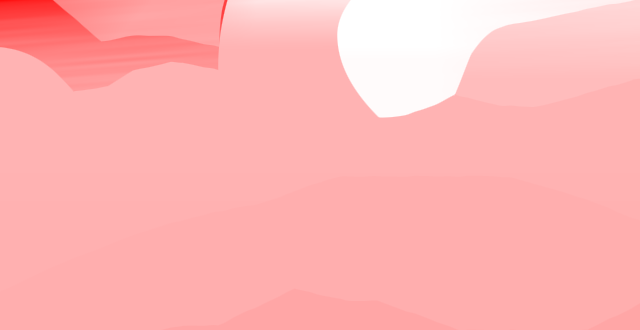
A Shadertoy shader for this background:

```glsl
// Pink layered sky: red cloud at upper left, white glow at upper right, faint hills below.

// Linear ramp from 0 at a to 1 at b.
float ramp(float x, float a, float b) { return clamp((x - a) / (b - a), 0.0, 1.0); }

// Ramp that starts steep and levels off.
float easeOut(float x, float a, float b, float power) {
    return 1.0 - pow(1.0 - ramp(x, a, b), power);
}

// Antialiased coverage of the side where d is positive.
float cover(float d) { return clamp(d / max(fwidth(d), 1e-5) + 0.5, 0.0, 1.0); }

float hash(vec2 p) {
    vec3 q = fract(vec3(p.xyx) * 0.1031);
    q += dot(q, q.yzx + 33.33);
    return fract((q.x + q.y) * q.z);
}

float noise(vec2 p) {
    vec2 cell = floor(p), f = fract(p);
    f = f * f * (3.0 - 2.0 * f);
    return mix(mix(hash(cell), hash(cell + vec2(1, 0)), f.x),
               mix(hash(cell + vec2(0, 1)), hash(cell + vec2(1, 1)), f.x), f.y);
}

// Outlines: height as a function of x, or x as a function of height.
float cloudBottom(float x) {
    return 0.856 - 0.134 * pow(ramp(x, 0.0, 0.115), 2.0)
         + 0.018 * ramp(x, 0.115, 0.169) + 0.045 * ramp(x, 0.169, 0.208)
         + 0.026 * ramp(x, 0.208, 0.267) - 0.023 * ramp(x, 0.285, 0.341);
}

float cloudPanel(float x) {
    return 0.876 + 1.63 * max(0.158 - x, 0.0)
         + 0.015 * smoothstep(0.158, 0.215, x) - 0.035 * smoothstep(0.25, 0.36, x);
}

float cloudRight(float y) { return 0.341 + 0.0145 * pow(ramp(y, 0.8, 1.0), 2.0); }

float glowLeft(float y) {
    float h = y - 0.894;
    return 0.527 + h * h * (h > 0.0 ? 1.87 : 1.04);
}

float glowBottom(float x) {
    return 0.644 + 0.071 * pow(ramp(x, 0.592, 0.711), 2.0)
         + 0.118 * ramp(x, 0.711, 0.736) + 0.091 * easeOut(x, 0.736, 0.797, 2.0)
         + 0.076 * ramp(x, 0.797, 0.99);
}

float hazeBottom(float x) {
    return 0.715 - 0.038 * easeOut(x, 0.711, 0.82, 2.0)
         + 0.083 * pow(ramp(x, 0.833, 0.99), 1.2);
}

float farHill(float x) {
    return 0.116 + 0.265 * easeOut(x, 0.0, 0.42, 1.5)
         + 0.085 * smoothstep(0.38, 0.55, x) - 0.135 * pow(ramp(x, 0.78, 1.0), 1.3);
}

float nearHill(float x) {
    return -0.003 + 0.017 * ramp(x, 0.247, 0.286) + 0.111 * ramp(x, 0.34, 0.46)
         - 0.036 * ramp(x, 0.46, 0.54) - 0.09 * ramp(x, 0.59, 0.72)
         + 0.081 * ramp(x, 0.918, 1.0);
}

void mainImage(out vec4 fragColor, in vec2 fragCoord) {
    vec2 uv = fragCoord / iResolution.xy;
    float x = uv.x, y = uv.y;
    float wobble = 0.004 * (noise(vec2(x * 60.0, 3.0)) - 0.5);
    float depth = 1.0 - y + 0.15 * x;
    float streak = noise(vec2(x * 5.0, depth * 90.0)) - 0.5;

    // Every colour is red mixed with white; tint is the shared green and blue level
    float tint = mix(0.69, 0.703, smoothstep(0.2, 0.6, y));
    tint = mix(tint, 0.683, cover(farHill(x) + wobble - y));
    tint = mix(tint, 0.652, cover(nearHill(x) + wobble - y));

    // Pale light along the top, between cloud and glow
    float light = pow(ramp(y, 0.85, 1.0), 1.3);
    tint += light * (0.19 + 0.03 * streak) * ramp(x, 0.2, 0.4);

    // Haze below the right wing of the glow
    float haze = 0.738 + 0.10 * ramp(y, 0.76, 0.97) + 0.015 * streak * ramp(y, 0.75, 0.9);
    float hazeMask = cover(y - hazeBottom(x) - wobble) * cover(x - 0.711);
    tint = mix(tint, haze, hazeMask);

    // White glow, softer toward the right
    float white = mix(0.985, 1.0, ramp(y, 0.82, 0.86));
    white -= ramp(x, 0.68, 1.0) * (0.07 + 0.03 * streak);
    float glowMask = cover(y - glowBottom(x) - wobble) * cover(x - glowLeft(y));
    tint = mix(tint, white, glowMask);

    // Red cloud with a lighter panel and a dark right rim
    float cloud = 0.07 + 0.62 * (1.0 - exp(-7.0 * depth));
    cloud += 0.06 * streak;
    float panel = mix(0.50, 0.64, ramp(x + 0.5 * (1.0 - y), 0.09, 0.24)) + 0.03 * streak;
    cloud = mix(cloud, panel, cover(y - cloudPanel(x) - wobble));
    float edge = cloudRight(y) - x;
    float rim = cover(0.0045 * ramp(y, 0.86, 0.97) - edge) * ramp(y, 0.84, 0.95);
    cloud = mix(cloud, 0.25, rim);
    tint = mix(tint, cloud, cover(y - cloudBottom(x) - wobble) * cover(edge));

    fragColor = vec4(1.0, vec2(clamp(tint, 0.0, 1.0)), 1.0);
}
```
